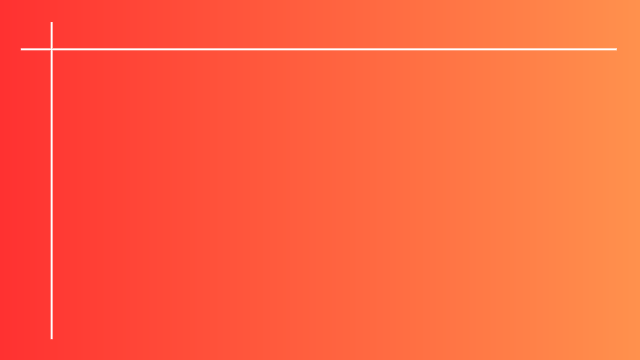
A Shadertoy shader for this background:

```glsl
// Signed distance to an axis-aligned box given by two corners
float boxDistance(vec2 p, vec2 lower, vec2 upper) {
    vec2 d = abs(p - 0.5 * (lower + upper)) - 0.5 * (upper - lower);
    return length(max(d, 0.0)) + min(max(d.x, d.y), 0.0);
}

void mainImage(out vec4 fragColor, in vec2 fragCoord) {
    vec2 p = fragCoord / iResolution.y;
    float pixel = 1.0 / iResolution.y;

    // Horizontal gradient from red to orange
    vec3 red = vec3(1.0, 0.192, 0.192);
    vec3 orange = vec3(1.0, 0.569, 0.302);
    vec3 color = mix(red, orange, fragCoord.x / iResolution.x);

    // Two thin crossing rules
    float halfWidth = 0.0027;
    float across = boxDistance(p, vec2(0.0579, 0.863 - halfWidth), vec2(1.713, 0.863 + halfWidth));
    float upright = boxDistance(p, vec2(0.1435 - halfWidth, 0.0579), vec2(0.1435 + halfWidth, 0.9387));
    float coverage = clamp(0.5 - min(across, upright) / pixel, 0.0, 1.0);

    fragColor = vec4(mix(color, vec3(1.0), coverage), 1.0);
}
```
